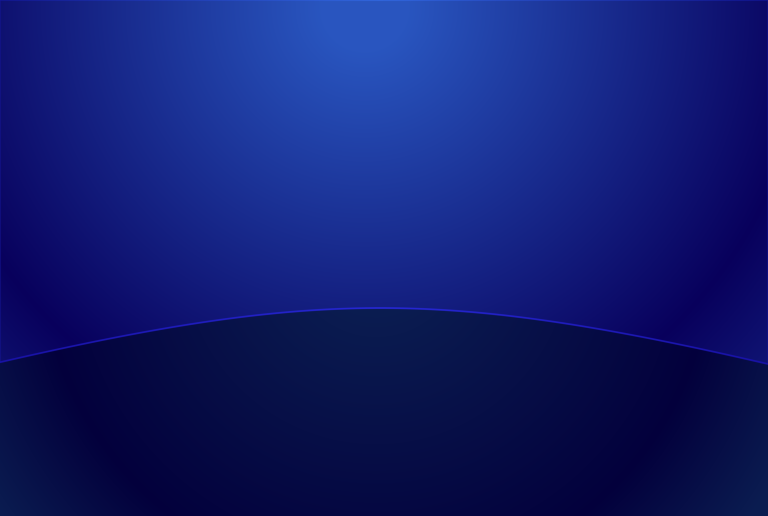
Give the GLSL for this background, as a WebGL 2 fragment shader.

```glsl
#version 300 es
precision highp float;

uniform vec2 u_resolution;
out vec4 fragColor;

// Radial ramp: flat core, fades to the dark ring, then brightens again outside it
float ringFade(vec2 offset, float core, float ring, float outer) {
    float r = length(offset);
    float inward = clamp((r - core) / (ring - core), 0.0, 1.0);
    float outward = clamp((r - ring) / (outer - ring), 0.0, 1.0);
    return inward - outward;
}

// Hyperbolic crest of the hill, in canvas heights
float hillHeight(float x) {
    float bend = 0.581;
    return 0.403 - 0.294 * (sqrt(bend * bend + x * x) - bend);
}

// Soft line around zero distance
float stroke(float dist, float halfWidth, float blur) {
    return 1.0 - smoothstep(halfWidth - 0.5 * blur, halfWidth + blur, abs(dist));
}

void main() {
    vec2 p = gl_FragCoord.xy / u_resolution.y;
    float width = u_resolution.x / u_resolution.y;
    float blur = 1.0 / u_resolution.y;
    float side = p.x - 0.495 * width;

    // Sky lit from the top
    vec2 lamp = vec2(0.475 * width, 0.985);
    float skyFade = ringFade(p - lamp, 0.08, 0.86, 1.64);
    vec3 sky = mix(vec3(0.16, 0.335, 0.75), vec3(0.03, 0.0, 0.36), skyFade);

    // Thin light along the top and the sides
    float topLine = stroke(1.0 - p.y, 0.0012, blur);
    float sideLine = stroke(min(p.x, width - p.x), 0.0012, blur);
    sky = mix(sky, vec3(0.08, 0.08, 0.58), 0.6 * sideLine);
    vec3 topColor = mix(vec3(0.2, 0.42, 0.9), vec3(0.07, 0.09, 0.6), min(abs(side) / 0.74, 1.0));
    sky = mix(sky, topColor, 0.8 * topLine);

    // Dark hill with its own ring of shade
    float hillFade = ringFade(p - vec2(0.49 * width, 0.515), 0.12, 0.65, 0.89);
    vec3 hill = mix(vec3(0.04, 0.11, 0.315), vec3(0.01, 0.0, 0.235), hillFade);

    float crest = p.y - hillHeight(side);
    vec3 color = mix(hill, sky, smoothstep(-0.5 * blur, 0.5 * blur, crest));

    // Glowing rim, strongest in the middle
    vec3 rim = mix(vec3(0.16, 0.16, 0.88), vec3(0.1, 0.07, 0.68), min(abs(side) / 0.74, 1.0));
    color = mix(color, rim, 0.9 * stroke(crest, 0.0012, blur));

    fragColor = vec4(color, 1.0);
}
```
